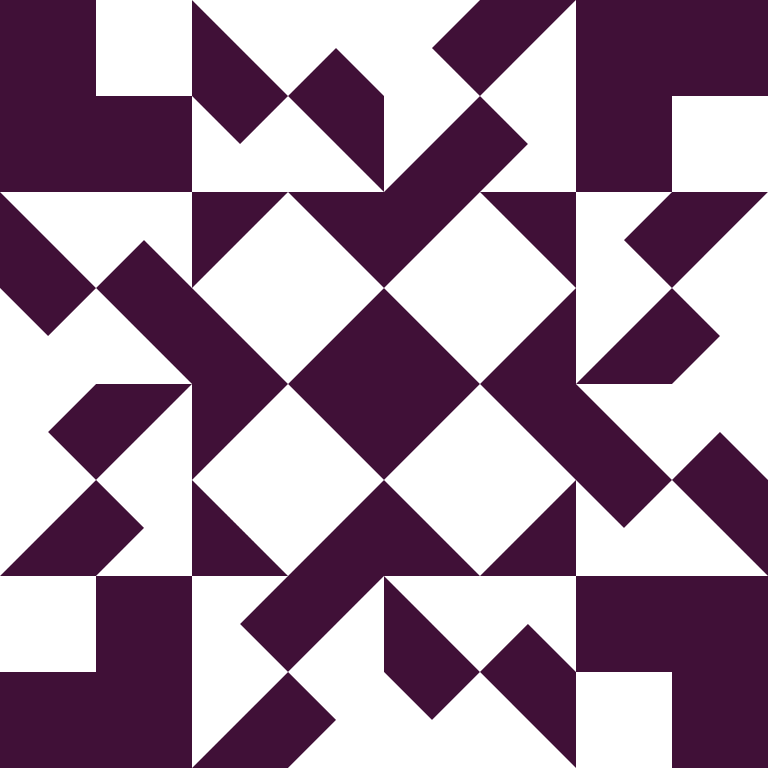
This pattern is drawn by a WebGL 2 fragment shader. Its source:

```glsl
#version 300 es
precision highp float;

uniform vec2 u_resolution;
out vec4 outColor;

const vec3 PAPER = vec3(1.0);
const vec3 INK = vec3(0.251, 0.063, 0.216);
const float GRID_CELLS = 4.0;   // cells along one side
const int AA_SAMPLES = 6;       // samples per pixel side

// Tile shapes: c is the position in the cell, -0.5..0.5, y pointing down.
bool cornerTile(vec2 c) {
    return !(c.x > 0.0 && c.y < 0.0);
}

bool diamondTile(vec2 c) {
    return abs(c.x) + abs(c.y) > 0.5;
}

// Two slanted bands that touch at the centre, alike under a half turn.
bool bandTile(vec2 c) {
    float along = c.x + c.y;
    float across = c.y - c.x;
    if (along > 0.0) across = -across;
    return across > 0.0 && across < 0.5;
}

// Turn any quadrant onto the upper left one by quarter turns.
vec2 foldQuadrant(vec2 p) {
    if (p.x > 0.0) return p.y > 0.0 ? vec2(-p.y, p.x) : -p;
    return p.y > 0.0 ? p : vec2(p.y, -p.x);
}

// p is in cells, measured from the centre of the grid.
bool isInk(vec2 p) {
    float halfGrid = 0.5 * GRID_CELLS;
    if (max(abs(p.x), abs(p.y)) > halfGrid) return false;

    p = foldQuadrant(p);
    vec2 q = vec2(p.x + halfGrid, halfGrid - p.y);
    vec2 cell = floor(q);
    vec2 c = fract(q) - 0.5;

    if (cell.x != cell.y) return bandTile(c);
    return cell.x < 0.5 ? cornerTile(c) : diamondTile(c);
}

void main() {
    float cellsPerPixel = GRID_CELLS / min(u_resolution.x, u_resolution.y);

    // Average a regular grid of samples for smooth, seamless edges.
    float coverage = 0.0;
    for (int j = 0; j < AA_SAMPLES; j++) {
        for (int i = 0; i < AA_SAMPLES; i++) {
            vec2 offset = (vec2(i, j) + 0.5) / float(AA_SAMPLES) - 0.5;
            vec2 p = (gl_FragCoord.xy + offset - 0.5 * u_resolution) * cellsPerPixel;
            coverage += isInk(p) ? 1.0 : 0.0;
        }
    }
    coverage /= float(AA_SAMPLES * AA_SAMPLES);

    outColor = vec4(mix(PAPER, INK, coverage), 1.0);
}
```
